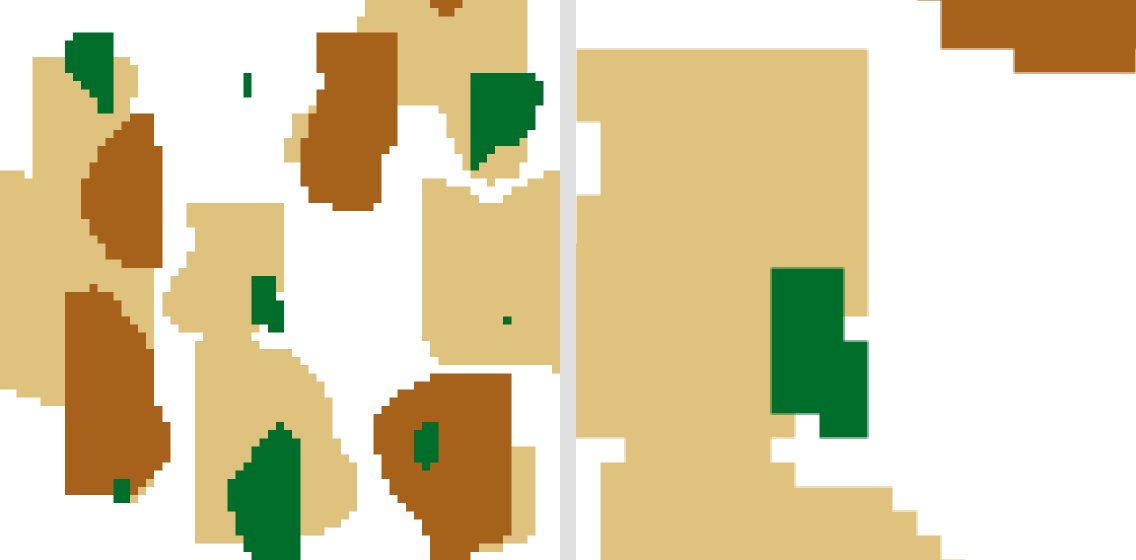
Left: the whole. Right: its middle third, enlarged.
Reproduce this pattern procedurally as a three.js fragment shader.

```glsl
// Blocky desert camouflage: tan, brown and green blobs on white, stepped on a coarse grid.
varying vec2 vUv;

// Signed distance to one jittered blob per cell of an n by n wrapping grid.
// size and falloff set the spread of radii, stretch makes blobs taller.
float blobs(vec2 p, float n, float seed, float size, float falloff, float stretch) {
  vec2 g = p * n;
  float ragged = 0.025 * sin(37.0 * p.x + 9.0 * p.y + seed) * sin(41.0 * p.y - 13.0 * p.x);
  float nearest = 1.0;
  for (int j = -1; j <= 1; j++) {
    for (int i = -1; i <= 1; i++) {
      vec2 cell = floor(g) + vec2(float(i), float(j));
      vec2 wrapped = mod(cell, n);
      float k = wrapped.x + n * wrapped.y;
      float key = k + seed;

      // Evenly spread centres and radii
      vec2 center = cell + 0.25 + 0.5 * fract(key * vec2(0.618, 0.755));
      float rank = (mod(5.0 * k + seed, n * n) + 1.0) / (n * n);
      float r = size * pow(rank, falloff);

      // Lobed outline
      vec2 q = (g - center) * vec2(stretch, 1.0 / stretch);
      float a = atan(q.y, q.x + 1e-5);
      float lobes = 1.0 + 0.2 * sin(2.0 * a + key * 2.4)
                        + 0.15 * sin(3.0 * a + key * 4.1)
                        + 0.08 * sin(5.0 * a + key * 1.7);
      float d = length(q) - r * lobes + ragged;

      // One upright and one level side cut straight
      vec2 side = sign(sin(key * vec2(5.1, 2.9)) + 0.001);
      vec2 cut = side * q - r * vec2(0.55, 0.7);
      nearest = min(nearest, max(d, max(cut.x, cut.y)));
    }
  }
  return nearest;
}

vec3 camouflage(vec2 uv) {
  vec2 p = (floor(uv * 69.0) + 0.5) / 69.0;
  vec3 color = vec3(1.0);
  if (blobs(p, 3.0, 1.0, 0.66, 0.6, 1.0) < 0.0) color = vec3(0.87, 0.76, 0.49);
  if (blobs(p, 2.0, 2.0, 0.328, 0.25, 1.25) < 0.0) color = vec3(0.65, 0.38, 0.10);
  if (blobs(p, 3.0, 3.0, 0.305, 2.0, 1.25) < 0.0) color = vec3(0.0, 0.43, 0.17);
  return color;
}

void main() {
  // Four samples soften the block edges
  vec2 e = vec2(0.0005, -0.0005);
  vec3 sum = camouflage(vUv + e.xx) + camouflage(vUv + e.xy)
           + camouflage(vUv + e.yx) + camouflage(vUv + e.yy);
  gl_FragColor = vec4(sum * 0.25, 1.0);
}
```
